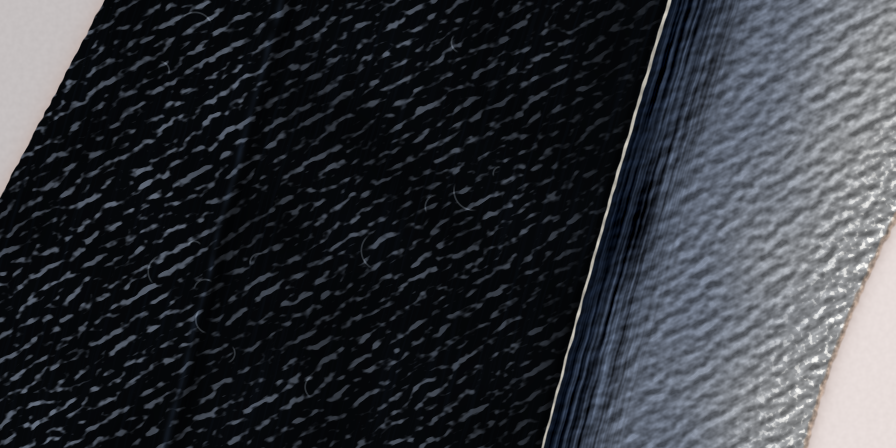
Write a Shadertoy shader that draws this texture.

```glsl
const float TAU = 6.2831853;
const vec2 WEAVE_PERIOD = vec2(0.058, 0.070);
const vec2 LIGHT_STEP = vec2(-0.005, 0.011);
const float GRAIN_AMOUNT = 1.15;
const float SEAM_WIDTH = 0.0042;
const int FIBRE_COUNT = 14;
const vec3 PAPER = vec3(0.93, 0.93, 0.94);
const vec3 BLACK_PAINT = vec3(0.018, 0.024, 0.032);
const vec3 GLINT = vec3(0.40, 0.43, 0.48);
const vec3 INK_BLUE = vec3(0.045, 0.070, 0.115);
const vec3 SLATE = vec3(0.37, 0.40, 0.455);
const vec3 PALE_GREY = vec3(0.57, 0.575, 0.58);
const vec3 SEAM = vec3(0.86, 0.84, 0.79);
const vec3 RAW_EDGE = vec3(0.62, 0.53, 0.46);

vec2 hash2(vec2 p) {
    vec3 a = fract(vec3(p.xyx) * vec3(0.1031, 0.1030, 0.0973));
    a += dot(a, a.yzx + 33.33);
    return fract((a.xx + a.yz) * a.zy);
}

float corner(vec2 cell, vec2 offset) {
    float angle = TAU * hash2(cell).x;
    return dot(vec2(cos(angle), sin(angle)), offset);
}

float gradientNoise(vec2 p) {
    vec2 i = floor(p), f = p - i;
    vec2 u = f * f * f * (f * (f * 6.0 - 15.0) + 10.0);
    vec2 e = vec2(0.0, 1.0);
    return 1.4 * mix(mix(corner(i, f), corner(i + e.yx, f - e.yx), u.x),
                     mix(corner(i + e.xy, f - e.xy), corner(i + e.yy, f - e.yy), u.x), u.y);
}

float fbm(vec2 p) {
    return gradientNoise(p) + 0.5 * gradientNoise(p * 2.03 + 17.0);
}

// Staggered thread crowns with oblique paint grain
float relief(vec2 p) {
    vec2 warp = vec2(gradientNoise(p * 13.0), gradientNoise(p * 15.0 + 40.0));
    vec2 q = p + 0.010 * warp;
    q.y += 0.16 * q.x;
    vec2 phase = TAU * q / WEAVE_PERIOD;
    float crowns = cos(phase.x - 0.5 * phase.y) * cos(phase.y);
    vec2 oblique = vec2(dot(p, vec2(0.88, 0.47)), dot(p, vec2(-0.47, 0.88)));
    float grain = fbm(oblique * vec2(30.0, 62.0));
    return crowns * (0.65 + 0.3 * warp.x) + GRAIN_AMOUNT * grain;
}

// Horizontal positions of the slanted boundaries
float leftEdge(float y) { return 0.234 - 0.53 * (1.0 - y); }
float ridgeLine(float y) { return 0.365 + 0.26 * y; }
float seamLine(float y) { return 1.211 + 0.26 * y + 0.024 * y * y; }
float rightEdge(float y) { return 1.797 + 0.26 * y + 0.26 * y * y; }

// Small curved hairs caught in the dark paint
float fibres(vec2 p, float px) {
    float sum = 0.0;
    for (int i = 0; i < FIBRE_COUNT; i++) {
        vec2 r = hash2(vec2(float(i) + 3.0, 8.0));
        vec2 s = hash2(vec2(float(i) + 5.0, 29.0));
        vec2 d = p - vec2(0.35 + 0.85 * r.x, 0.1 + 0.9 * r.y);
        float ring = abs(length(d) - mix(0.015, 0.045, s.x));
        float arc = smoothstep(0.45, 0.8, dot(normalize(d + 1e-5), vec2(cos(TAU * s.y), sin(TAU * s.y))));
        sum += arc * (1.0 - smoothstep(0.0004, 0.0012 + px, ring));
    }
    return min(sum, 1.0);
}

void mainImage(out vec4 fragColor, in vec2 fragCoord) {
    float px = 1.0 / iResolution.y;
    vec2 p = fragCoord * px;
    float rough = gradientNoise(p * 45.0);
    float fromLeft = p.x - leftEdge(p.y) + 0.003 * rough;
    float fromRidge = p.x - ridgeLine(p.y) + 0.006 * gradientNoise(p * 9.0);
    float fromSeam = p.x - seamLine(p.y) + 0.002 * gradientNoise(vec2(p.y * 22.0, 4.0));
    float toRight = rightEdge(p.y) - p.x + 0.004 * rough;

    float slope = relief(p) - relief(p + LIGHT_STEP);
    float patches = gradientNoise(p * 5.0);
    float speck = fbm(p * 75.0);
    float streak = gradientNoise(vec2(fromSeam * 95.0, p.y * 3.0))
                 + 0.6 * gradientNoise(vec2(fromSeam * 190.0 + 9.0, p.y * 5.0));

    // Glossy black paint
    float sheen = mix(0.72, 0.54, smoothstep(-0.05, 0.08, fromRidge));
    sheen *= mix(0.35, 1.0, smoothstep(0.0, 0.30, -fromSeam + 0.12 * (1.0 - p.y)));
    sheen *= 1.0 + 0.45 * patches;
    float glint = smoothstep(0.22, 1.35, slope + 0.12 * speck);
    vec3 dark = BLACK_PAINT * (1.0 + 0.3 * patches) + GLINT * glint * sheen;
    dark += 0.025 * INK_BLUE * max(streak, 0.0) * 8.0;
    float ridge = exp(-pow(fromRidge / 0.007, 2.0)) * (0.5 + 0.5 * gradientNoise(p * vec2(12.0, 24.0)));
    dark *= 1.0 - 0.45 * exp(-pow((fromRidge - 0.025) / 0.022, 2.0));
    dark += vec3(0.07, 0.09, 0.12) * ridge;
    dark += vec3(0.16, 0.17, 0.18) * fibres(p, px);

    // Grey paint thinning away from the seam
    float fade = fromSeam + 0.025 * streak * (1.0 - smoothstep(0.08, 0.25, fromSeam));
    vec3 grey = mix(INK_BLUE, SLATE, smoothstep(0.0, 0.19 + 0.05 * p.y, fade));
    grey = mix(grey, PALE_GREY, smoothstep(0.18, 0.60, fade + 0.05 * patches));
    grey *= 1.0 + 0.23 * clamp(slope, -1.3, 1.3) + 0.10 * speck;
    float brushed = smoothstep(0.0, 0.025, fromSeam) * (1.0 - smoothstep(0.08, 0.22, fromSeam));
    grey += vec3(0.12, 0.14, 0.17) * brushed * streak;
    float worn = smoothstep(0.22, 0.0, toRight);
    grey += vec3(0.24, 0.23, 0.21) * worn * smoothstep(0.15, 0.8, speck + 0.4 * slope);

    vec3 paint = mix(dark, grey, smoothstep(-px, px, fromSeam));

    // Pale raised thread along the seam
    float width = SEAM_WIDTH * (0.65 + 0.35 * p.y + 0.35 * gradientNoise(vec2(p.y * 35.0, 2.0)));
    float thread = 1.0 - smoothstep(width - px, width + px, abs(fromSeam));
    paint *= 1.0 - 0.5 * exp(-pow((fromSeam + 0.010) / 0.010, 2.0));
    paint = mix(paint, SEAM * (0.9 + 0.2 * rough), thread * 0.92);

    // Paper margins and frayed cloth borders
    vec3 paper = PAPER + 0.012 * speck;
    paper -= vec3(0.02, 0.06, 0.08) * exp(-max(-fromLeft, 0.0) / 0.018);
    paper -= vec3(0.16, 0.18, 0.19) * exp(-max(-toRight, 0.0) / 0.014);
    float rim = 1.0 - smoothstep(0.002, 0.009, abs(toRight));
    float cover = smoothstep(-px, px, fromLeft) * smoothstep(-px, px, toRight);
    vec3 color = mix(paper, paint, cover);
    color = mix(color, RAW_EDGE * (1.0 + 0.35 * speck), 0.65 * rim);
    fragColor = vec4(clamp(color, 0.0, 1.0), 1.0);
}
```
